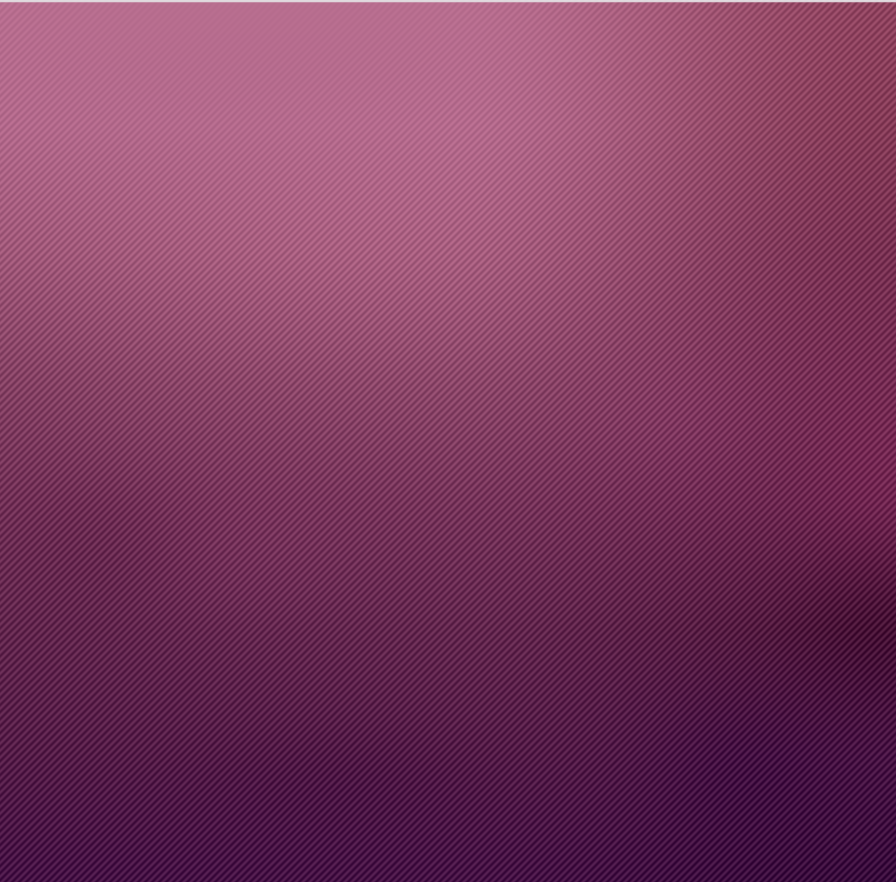
Reproduce this background procedurally as a Shadertoy shader.

```glsl
// Rose to violet satin gradient with a soft upper glow and fine diagonal pinstripes.

// Smoothly blends eight evenly spaced stops, from top (0) to bottom (1).
vec3 ramp(vec3 stops[8], float depth) {
    float s = clamp(depth, 0.0, 1.0) * 7.0;
    int i = min(int(s), 6);
    return mix(stops[i], stops[i + 1], s - float(i));
}

// Elliptical soft spot, 1 at its centre.
float glow(vec2 p, vec2 centre, vec2 size) {
    vec2 d = (p - centre) / size;
    return exp(-dot(d, d));
}

void mainImage(out vec4 fragColor, in vec2 fragCoord) {
    vec2 uv = fragCoord / iResolution.xy;
    float depth = 1.0 - uv.y;

    // Vertical colour ramps for the lit body and the shaded right side
    vec3 body[8] = vec3[8](
        vec3(0.72, 0.43, 0.56), vec3(0.70, 0.41, 0.545),
        vec3(0.635, 0.35, 0.48), vec3(0.54, 0.27, 0.405),
        vec3(0.46, 0.20, 0.35), vec3(0.385, 0.15, 0.305),
        vec3(0.33, 0.11, 0.28), vec3(0.27, 0.07, 0.27));
    vec3 side[8] = vec3[8](
        vec3(0.56, 0.26, 0.37), vec3(0.52, 0.23, 0.34),
        vec3(0.47, 0.19, 0.32), vec3(0.45, 0.17, 0.32),
        vec3(0.41, 0.14, 0.30), vec3(0.31, 0.09, 0.235),
        vec3(0.28, 0.075, 0.265), vec3(0.22, 0.045, 0.235));
    vec3 color = mix(ramp(body, depth), ramp(side, depth),
                     smoothstep(0.5, 1.02, uv.x));

    // Broad light and shade variations
    color += vec3(0.025, 0.02, 0.02) * glow(uv, vec2(0.40, 0.69), vec2(0.22, 0.16));
    color -= vec3(0.02, 0.015, 0.015) * glow(uv, vec2(0.0, 0.55), vec2(0.14, 0.20));
    color -= vec3(0.025, 0.02, 0.02) * glow(uv, vec2(0.12, 0.39), vec2(0.10, 0.08));
    color += vec3(0.02, 0.01, 0.015) * glow(uv, vec2(0.27, 0.36), vec2(0.12, 0.08));
    color -= vec3(0.03, 0.02, 0.01) * glow(uv, vec2(0.82, 0.14), vec2(0.10, 0.08));
    color -= vec3(0.02, 0.015, 0.01) * glow(uv, vec2(0.38, 0.12), vec2(0.16, 0.06));
    color += vec3(0.02, 0.01, 0.02) * glow(uv, vec2(0.76, 0.52), vec2(0.10, 0.08));
    color += vec3(0.03, 0.005, 0.015) * glow(uv, vec2(0.99, 0.46), vec2(0.08, 0.10));
    color -= vec3(0.04, 0.025, 0.03) * glow(uv, vec2(0.98, 0.29), vec2(0.09, 0.08));

    // Fine rising stripes, fading inside the upper glow
    vec2 p = fragCoord / iResolution.x;
    float stripe = sin(6.28318 * 128.0 * (p.x - p.y));
    float lit = glow(uv, vec2(0.28, 1.04), vec2(0.45, 0.25));
    color += vec3(0.07, 0.058, 0.058) * stripe * (1.0 - 0.95 * lit);

    // Pale hairline along the top edge
    float edge = smoothstep(0.9965, 0.9985, uv.y);
    color = mix(color, vec3(0.88, 0.85, 0.87), edge);

    fragColor = vec4(clamp(color, 0.0, 1.0), 1.0);
}
```
